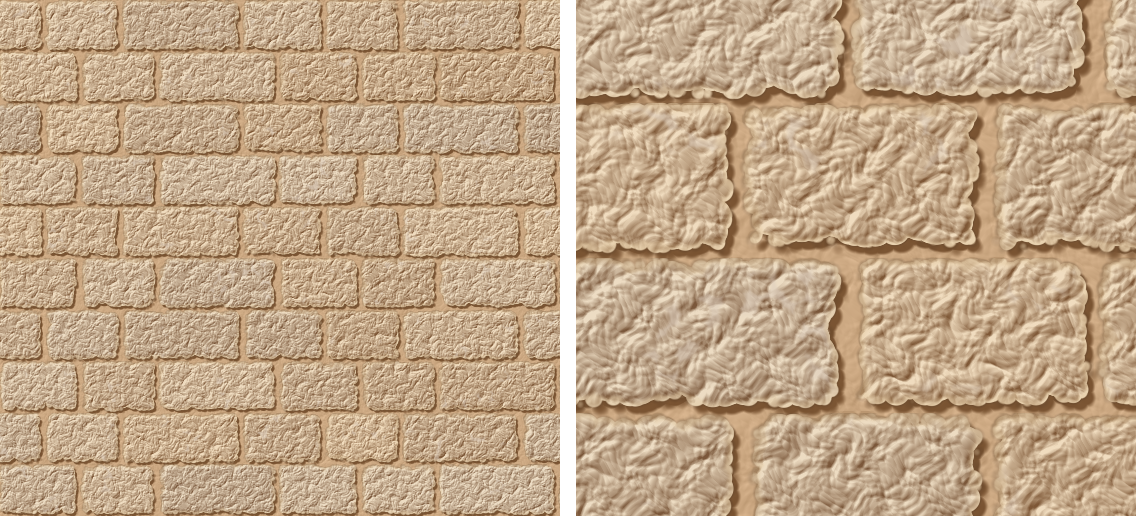
Left: the whole. Right: its middle third, enlarged.
A Shadertoy shader for this texture:

```glsl
vec2 hash2(vec2 p) {
    vec3 q = fract(p.xyx * vec3(.1031, .1030, .0973));
    q += dot(q, q.yzx + 33.33);
    return fract((q.xx + q.yz) * q.zy);
}

// Squared distance to the nearest scattered point
float cells(vec2 p) {
    vec2 cell = floor(p), f = p - cell;
    float nearest = 2.;
    for (int y = -1; y <= 1; y++)
    for (int x = -1; x <= 1; x++) {
        vec2 o = vec2(x, y);
        vec2 r = o + hash2(cell + o + 40.) - f;
        nearest = min(nearest, dot(r, r));
    }
    return nearest;
}

// Chipped rock surface: rotated octaves of cellular bumps
float grit(vec2 p) {
    p += .03 * sin(p.yx * 17. + 2. * sin(p * 7.));
    float sum = 0., amp = .5;
    p *= 6.;
    for (int i = 0; i < 3; i++) {
        sum -= amp * cells(p);
        p = mat2(1.6, 1.2, -1.2, 1.6) * p + 7.3;
        amp *= .62;
    }
    return sum;
}

// Signed distance to the stone in this course; three widths per period
float stone(vec2 p, out vec2 id) {
    float row = floor(p.y);
    float x = p.x - .84 - .7 * mod(row, 2.);
    float period = floor(x / 5.424);
    x -= period * 5.424;
    float k = step(1.5, x) + step(3.83, x);
    vec2 span = k < .5 ? vec2(0, 1.5) : k < 1.5 ? vec2(1.5, 3.83) : vec2(3.83, 5.424);
    id = vec2(mod(period, 2.) * 3. + k, row);

    vec2 jitter = hash2(id + 11.) - .5;
    vec2 center = vec2(.5 * (span.x + span.y), .48) + jitter * vec2(.03, .015);
    vec2 size = vec2(.5 * (span.y - span.x) - .06, .462) - .015 * hash2(id + 23.);
    float radius = .07 + .07 * hash2(id + 5.).x;
    vec2 q = abs(vec2(x, p.y - row) - center) - size + radius;
    float d = length(max(q, 0.)) + min(max(q.x, q.y), 0.) - radius;
    return d + .09 * (cells(p * 3.5) - .25) + .06 * (cells(p * 11.) - .25);
}

float relief(vec2 p) {
    vec2 id;
    float d = stone(p, id);
    float body = smoothstep(.02, -.03, d);
    return grit(p) * mix(.3, 1., body) - .25 * smoothstep(-.1, .0, d);
}

void mainImage(out vec4 fragColor, in vec2 fragCoord) {
    vec2 uv = fragCoord / iResolution.xy;
    vec2 p = vec2(uv.x * 10.848, (1. - uv.y) * 10.);
    float pixel = 10. / iResolution.y;

    vec2 id, other;
    float d = stone(p, id);
    float mask = smoothstep(pixel, -pixel, d);

    // Light from the upper left
    vec2 toLight = vec2(-.64, -.77);
    float shade = (relief(p - toLight * .012) - relief(p + toLight * .012)) / .024;

    // Stone face with per-block tint, pale mineral patches and worn rims
    vec2 tint = hash2(id + 61.) - .5;
    float tone = .61 + .085 * shade + .16 * tint.x + .12 * (grit(p * .4 + 3.) + .2);
    vec3 face = mix(vec3(.58, .45, .33), vec3(.89, .81, .70), clamp(tone, -.3, 1.15));
    face += tint.y * vec3(.02, .0, -.025);
    float patches = smoothstep(.33, .6, cells(p * 1.9 + 9.)) * smoothstep(.2, .5, cells(p * 8.));
    face = mix(face, vec3(.86, .80, .74), .5 * patches);
    face = mix(face, vec3(.87, .76, .59), .4 * smoothstep(-.07, -.01, d));

    // Sandy mortar in the cast shadow of the stones
    vec3 mortar = vec3(.80, .66, .51) + .018 * clamp(shade, -4., 4.);
    float shadow = smoothstep(.015, -.03, stone(p + toLight * .07, other));
    mortar = mix(mortar, vec3(.42, .27, .14), .85 * shadow);
    mortar *= 1. - .1 * smoothstep(.03, 0., d);

    fragColor = vec4(mix(mortar, face, mask), 1.);
}
```
